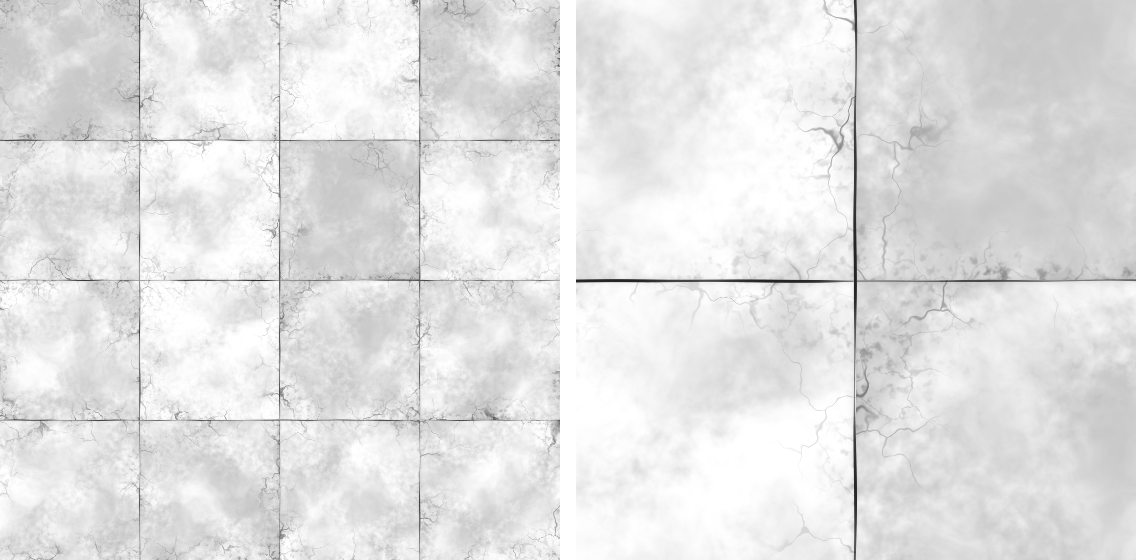
Left: the whole. Right: its middle third, enlarged.
Reproduce this texture procedurally as a WebGL 2 fragment shader.

```glsl
#version 300 es
precision highp float;

uniform vec2 u_resolution;
out vec4 outColor;

const float TILES = 4.0;
const float STONE_GREY = 0.785;
const float STONE_WHITE = 1.0;
const float CRACK_GREY = 0.34;
const float JOINT_BLACK = 0.10;

// Whiteness of each tile: one column per vec4, bottom to top
const mat4 TILE_WHITENESS = mat4(
    0.64, 0.56, 0.50, 0.25,
    0.38, 0.90, 0.80, 0.68,
    0.60, 0.46, 0.14, 0.92,
    0.58, 0.46, 0.76, 0.36);

vec2 hash2(vec2 p) {
    vec3 q = fract(p.xyx * vec3(0.1031, 0.1030, 0.0973));
    q += dot(q, q.yzx + 33.33);
    return fract((q.xx + q.yz) * q.zy);
}

float cornerSlope(vec2 cell, vec2 offset) {
    float angle = 6.2832 * hash2(cell).x;
    return dot(vec2(cos(angle), sin(angle)), offset);
}

float gradientNoise(vec2 p) {
    vec2 i = floor(p), f = fract(p);
    vec2 u = f * f * f * (f * (f * 6.0 - 15.0) + 10.0);
    vec2 e = vec2(1.0, 0.0);
    float low = mix(cornerSlope(i, f), cornerSlope(i + e, f - e), u.x);
    float high = mix(cornerSlope(i + e.yx, f - e.yx), cornerSlope(i + 1.0, f - 1.0), u.x);
    return mix(low, high, u.y);
}

float fbm(vec2 p, int octaves) {
    float sum = 0.0, amplitude = 0.6;
    for (int i = 0; i < octaves; i++) {
        sum += amplitude * gradientNoise(p);
        p = mat2(1.6, 1.2, -1.2, 1.6) * p + 5.7;
        amplitude *= 0.54;
    }
    return sum;
}

vec2 fbm2(vec2 p, int octaves) {
    return vec2(fbm(p, octaves), fbm(p + 31.7, octaves));
}

// Approximate distance to the nearest Voronoi border
float borderDistance(vec2 p) {
    vec2 cell = floor(p);
    float nearest = 9.0, second = 9.0;
    for (int y = -1; y <= 1; y++) {
        for (int x = -1; x <= 1; x++) {
            vec2 c = cell + vec2(x, y);
            float d = length(c + hash2(c) - p);
            second = min(second, max(nearest, d));
            nearest = min(nearest, d);
        }
    }
    return 0.5 * (second - nearest);
}

float crackLine(vec2 p, float scale, float width, float pixel) {
    vec2 bent = p + 0.4 / scale * fbm2(p * scale * 1.8, 4);
    float d = borderDistance(bent * scale) / scale;
    return 1.0 - smoothstep(0.0, width + 0.8 * pixel, d);
}

// Uneven seam between neighbouring tiles, none on the outer border
float jointLine(float across, float along, float pixel) {
    float seam = clamp(round(across * TILES), 1.0, TILES - 1.0) / TILES;
    float weight = smoothstep(-0.3, 0.45, gradientNoise(vec2(along * 15.0, seam * 37.0)));
    float d = abs(across - seam + 0.0004 - 0.001 * gradientNoise(vec2(along * 19.0, seam * 53.0)));
    float width = mix(0.0004, 0.0009, weight);
    float line = clamp((width - d) / pixel + 0.5, 0.0, 1.0);
    return max(line * mix(0.55, 0.95, weight), 0.1 * exp(-d / 0.0018));
}

float stoneTone(vec2 p, float whiteness, float rim) {
    float cloud = fbm(p * 10.0 + 0.6 * fbm2(p * 9.0, 4), 7);
    float patches = smoothstep(-0.25, 0.35, gradientNoise(p * 14.0 + 8.0));
    float grain = fbm(p * 95.0, 3) * (0.08 + 0.5 * patches + 0.25 * rim);
    float level = whiteness + 1.35 * cloud + grain + 0.06 * rim;
    return mix(STONE_GREY, STONE_WHITE, smoothstep(-0.2, 1.25, level));
}

void main() {
    vec2 p = gl_FragCoord.xy / u_resolution;
    float pixel = 1.0 / min(u_resolution.x, u_resolution.y);
    vec2 cell = clamp(floor(p * TILES), 0.0, TILES - 1.0);
    vec2 inset = 0.5 - abs(p * TILES - cell - 0.5);
    float edge = min(inset.x, inset.y) / TILES;
    vec2 q = p + 20.0 * hash2(cell + 7.0);

    // Clouded stone
    float rim = exp(-edge / 0.03);
    float tone = stoneTone(q, TILE_WHITENESS[int(cell.x)][int(cell.y)], rim);

    // Gritty wear, with dark stains near some corners
    float wear = smoothstep(-0.2, 0.4, gradientNoise(q * 13.0));
    float grit = smoothstep(0.0, 0.4, fbm(q * 130.0, 3));
    float corner = exp(-length(inset) / TILES / 0.022);
    float stain = smoothstep(0.3, 0.55, gradientNoise(q * 9.0 + 4.0)) * exp(-edge / 0.012);
    stain = max(stain, corner * smoothstep(0.05, 0.35, gradientNoise(q * 12.0 + 2.0)));
    tone -= 0.2 * grit * wear * rim + stain * (0.1 + 0.45 * grit);

    // Branching cracks that fade towards the tile centre
    float reach = edge + 0.07 * gradientNoise(q * 11.0 + 9.0);
    float fade = 1.0 - smoothstep(0.008, 0.052, reach);
    float broken = smoothstep(-0.45, 0.1, gradientNoise(q * 30.0));
    float depth = mix(0.2, 0.75, wear * rim) * broken;
    float cracks = crackLine(q, 15.0, 0.0003 + 0.0009 * wear * rim, pixel) * fade * depth;
    float veins = crackLine(q + 3.0, 34.0, 0.0003, pixel) * fade * 0.2 * wear;
    tone = mix(tone, CRACK_GREY, max(cracks, veins));

    // Dark joints
    float joint = max(jointLine(p.x, p.y, pixel), jointLine(p.y, p.x + 5.0, pixel));
    tone = mix(max(tone, JOINT_BLACK), JOINT_BLACK, joint);
    outColor = vec4(vec3(tone), 1.0);
}
```
